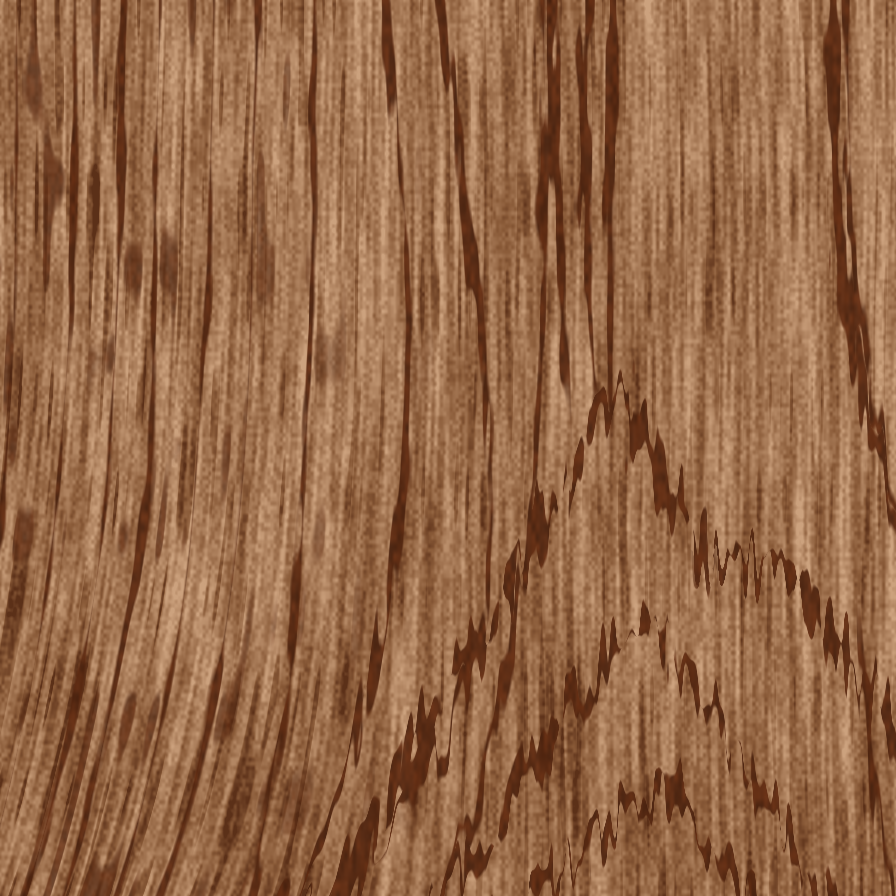
A Shadertoy shader for this texture:

```glsl
const vec3 INK = vec3(0.30, 0.135, 0.055);
const vec3 BROWN = vec3(0.54, 0.355, 0.22);
const vec3 PALE = vec3(0.75, 0.58, 0.44);

float hash(vec2 p) {
    return fract(sin(dot(p, vec2(127.1, 311.7))) * 43758.5453);
}

float noise(vec2 p) {
    vec2 cell = floor(p), f = fract(p);
    f = f * f * (3.0 - 2.0 * f);
    float low = mix(hash(cell), hash(cell + vec2(1, 0)), f.x);
    float high = mix(hash(cell + vec2(0, 1)), hash(cell + vec2(1, 1)), f.x);
    return mix(low, high, f.y);
}

// Positive inside a bowed line that runs from the top edge downward
float stem(vec2 p, float top, float bow, float drop, float power, float width) {
    float t = max(1.0 - p.y, 0.001);
    float path = top + bow * t - drop * pow(t, power);
    float slope = bow - drop * power * pow(t, power - 1.0);
    return width - abs(p.x - path) / sqrt(1.0 + slope * slope);
}

// Positive inside a hyperbolic arch; slopes holds its left and right steepness
float arch(vec2 p, vec2 apex, vec2 slopes, float roundness, float width) {
    float dx = p.x - apex.x;
    float s = dx < 0.0 ? slopes.x : slopes.y;
    float root = sqrt(roundness * roundness + s * s * dx * dx);
    float slope = s * s * dx / root;
    float d = abs(p.y - apex.y + root - roundness);
    return width - d / sqrt(1.0 + slope * slope);
}

float cover(float inside) {
    return smoothstep(-0.0015, 0.0025, inside);
}

// Long growth lines, swelling and thinning along their length
float growthLines(vec2 p, vec2 q, float strand) {
    float ink = 0.0;
    for (int i = 0; i < 6; i++) {
        float k = float(i);
        float top = 0.028 + 0.052 * k + 0.014 * (hash(vec2(k, 3.0)) - 0.5);
        float wander = 0.008 * (noise(vec2(k * 7.3, q.y * 4.0)) - 0.5);
        float swell = noise(vec2(k * 5.1 + 2.0, q.y * 9.0));
        float width = 0.0085 * swell * (0.25 + strand) - 0.001;
        ink = max(ink, cover(width - abs(q.x - top - wander)));
    }
    float swell = 0.45 + 0.9 * noise(vec2(p.x * 9.0, p.y * 7.0));
    float w = 0.012 * swell * (strand - 0.08);
    ink = max(ink, cover(stem(p, 0.350, 0.0, 0.07, 3.0, w * 0.7 + 0.001)));
    ink = max(ink, cover(stem(p, 0.430, 0.10, 0.21, 3.0, w * 1.2)));
    ink = max(ink, cover(stem(p, 0.490, 0.13, 0.26, 5.0, w)));
    ink = max(ink, cover(stem(p, 0.605, 0.02, 0.13, 3.0, w * 0.9)));
    ink = max(ink, cover(stem(p, 0.930, 0.0, -0.38, 3.0, w + 0.001)));
    ink = max(ink, cover(stem(p, 0.945, 0.0, -0.33, 3.0, w * 0.6)));
    ink = max(ink, cover(stem(p, 0.925, 0.0, -0.07, 2.0, w)) * smoothstep(0.38, 0.28, p.y));
    // Strands that gather above the tallest arch
    float above = smoothstep(0.50, 0.57, p.y);
    ink = max(ink, above * cover(stem(p, 0.655, -0.05, -0.16, 2.0, w * 1.3)));
    ink = max(ink, above * cover(stem(p, 0.685, -0.03, -0.05, 2.0, w * 1.2)));
    ink = max(ink, above * cover(stem(p, 0.615, 0.02, -0.05, 2.0, w * 1.3)));
    return ink;
}

// Nested cathedral arches, broken into upright dashes
float arches(vec2 p, float strand) {
    float w = 0.024 * (strand - 0.16);
    float tall = arch(p, vec2(0.69, 0.555), vec2(1.85, 2.1), 0.02, w * 1.25);
    float ink = cover(tall) * smoothstep(0.81, 0.785, p.x);
    float shoulder = arch(p, vec2(0.855, 0.37), vec2(0.5, 2.0), 0.12, w * 1.25);
    ink = max(ink, cover(shoulder) * smoothstep(0.765, 0.785, p.x));
    ink = max(ink, cover(arch(p, vec2(0.715, 0.30), vec2(1.5, 1.6), 0.03, w)));
    return max(ink, cover(arch(p, vec2(0.74, 0.105), vec2(1.05, 1.6), 0.05, w)));
}

void mainImage(out vec4 fragColor, in vec2 fragCoord) {
    vec2 p = fragCoord / iResolution.xy;
    float leftSide = smoothstep(0.62, 0.12, p.x);

    // Fibres lean outward toward the lower left
    vec2 q = p;
    q.x += 0.11 * pow(1.0 - p.y, 3.0) * leftSide;
    q.x += 0.006 * (noise(p * vec2(6.0, 5.0)) - 0.5);

    // Upright fibres shift the lines in height and fray their edges
    float fibre = noise(q * vec2(150.0, 13.0));
    float strand = noise(q * vec2(185.0, 17.0) + 31.0);
    vec2 frayed = p + vec2(0.003 * (strand - 0.5), 0.075 * (fibre - 0.5));

    // Pale and brown streaks with a fine speckle
    float tone = 0.70 + 0.52 * (noise(q * vec2(250.0, 12.0) + 7.0) - 0.5);
    tone += 0.36 * (noise(q * vec2(110.0, 5.0) + 19.0) - 0.5);
    tone += 0.34 * (noise(p * vec2(290.0, 210.0)) - 0.5);
    tone += 0.16 * (noise(p * vec2(5.0, 3.0) + 4.0) - 0.5);
    tone += 0.05 * leftSide - 0.09 * smoothstep(0.5, 0.0, p.y) * smoothstep(0.4, 0.9, p.x);

    // Short pores, heavier on the left
    float pores = smoothstep(0.70, 0.88, noise(q * vec2(170.0, 9.0) + 53.0));
    tone -= pores * mix(0.25, 0.42, leftSide);
    float dashes = smoothstep(0.76, 0.88, noise(q * vec2(75.0, 10.0) + 83.0));
    float ink = 0.75 * dashes * leftSide;

    ink = max(ink, growthLines(frayed, q, strand));
    ink = max(ink, arches(frayed, strand));
    tone = clamp(tone, 0.12, 1.12);
    vec3 wood = tone < 0.5 ? mix(INK, BROWN, tone * 2.0) : mix(BROWN, PALE, tone * 2.0 - 1.0);
    vec3 line = INK * (0.9 + 0.45 * noise(p * vec2(220.0, 90.0)));
    fragColor = vec4(mix(wood, line, 0.92 * ink), 1.0);
}
```
